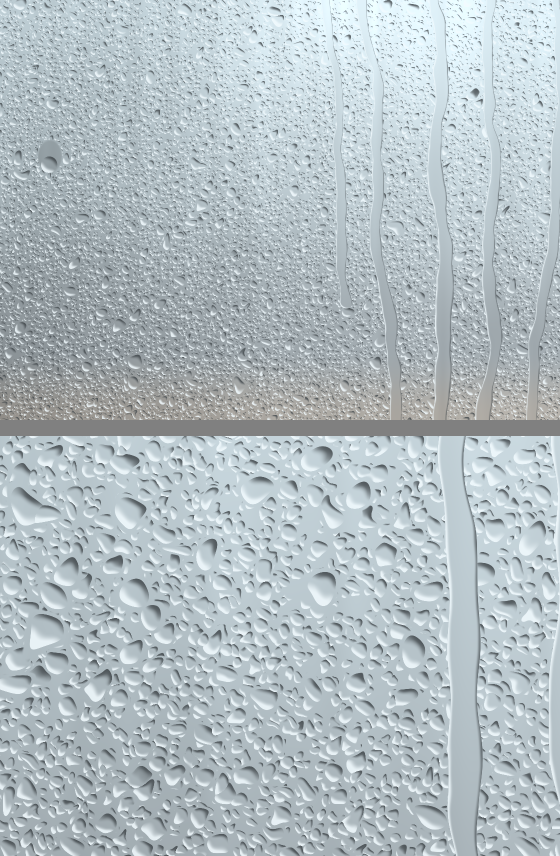
Top: the whole. Bottom: its middle third, enlarged.
Reproduce this texture procedurally as a Shadertoy shader.

```glsl
// Condensation on a cold window: fine mist beads, larger drops and water trails.
// Jittered cells of bent ellipses give a surface slope per layer; the slope is
// shaded with bright lower rims and dark upper rims over a soft sky gradient.

const vec3 SKY_TOP  = vec3(0.82, 0.89, 0.92);
const vec3 SKY_MID  = vec3(0.73, 0.785, 0.81);
const vec3 SKY_LOW  = vec3(0.62, 0.655, 0.675);
const vec3 GROUND   = vec3(0.67, 0.655, 0.63);
const vec3 GLINT    = vec3(0.95, 0.985, 1.0);
const vec3 SHADE    = vec3(0.25, 0.275, 0.29);
const vec2 LIGHT    = vec2(-0.55, -0.835);
const float GLINT_STRENGTH = 0.85;
const float SHADE_STRENGTH = 0.85;

const float MIST_CELL = 0.0098;
const float BEAD_CELL = 0.0185;
const float DROP_CELL = 0.041;

// Lone drop: centre and radius
const vec3 LONE_DROP = vec3(0.117, 0.608, 0.020);

// Trails: x at top, x at bottom, half width, height of the lower end
const int TRAIL_COUNT = 5;
const vec4 TRAILS[TRAIL_COUNT] = vec4[TRAIL_COUNT](
    vec4(0.785, 0.835, 0.011, 0.28),
    vec4(0.875, 0.935, 0.013, -1.0),
    vec4(1.030, 1.060, 0.017, -1.0),
    vec4(1.160, 1.165, 0.014, -1.0),
    vec4(1.335, 1.275, 0.013, -1.0));

vec3 hash3(vec2 p) {
    vec3 q = fract(p.xyx * vec3(0.1031, 0.1030, 0.0973));
    q += dot(q, q.yxz + 33.33);
    return fract((q.xxy + q.yzz) * q.zyx);
}

vec2 noise2(vec2 p) {
    vec2 i = floor(p), f = fract(p);
    f = f * f * (3.0 - 2.0 * f);
    return mix(mix(hash3(i).xy, hash3(i + vec2(1, 0)).xy, f.x),
               mix(hash3(i + vec2(0, 1)).xy, hash3(i + vec2(1, 1)).xy, f.x), f.y) - 0.5;
}

// How far drops have merged: strongest at the upper right
float merging(vec2 p) {
    return smoothstep(0.2, 1.0, p.y + 0.38 * (p.x - 0.6));
}

// Scattered drops: slope in xy, coverage in z, cleared surround in w
vec4 dropLayer(vec2 p, float cell, vec2 chance, vec2 radii, float pixel) {
    vec2 g = p / cell;
    g += 0.42 * noise2(g * 1.6 + 7.0);
    vec2 id = floor(g), slope = vec2(0.0);
    float nearest = 9.0, radius = 1.0;
    for (int j = -1; j <= 1; j++)
    for (int i = -1; i <= 1; i++) {
        vec2 c = id + vec2(i, j);
        vec3 a = hash3(c + 11.0), b = hash3(c + 173.0);
        if (b.x > mix(chance.x, chance.y, merging(c * cell))) continue;
        float r = mix(radii.x, radii.y, a.z * a.z);
        vec2 q = (g - c - 0.5 - 0.8 * (a.xy - 0.5)) / r;
        float turn = (b.y - 0.5) * 2.2, stretch = mix(0.8, 1.4, b.z);
        vec2 e = mat2(cos(turn), sin(turn), -sin(turn), cos(turn)) * q;
        e *= vec2(stretch * (1.0 + 0.22 * clamp(e.y, -1.0, 1.0)), 1.0 / stretch);
        float d = length(e);
        if (d < nearest) {
            nearest = d;
            radius = r * cell;
            slope = q * d / max(length(q), 0.001);
        }
    }
    float aa = min(pixel / radius, 0.5);
    float cover = 1.0 - smoothstep(1.0 - aa, 1.0 + aa, nearest);
    return vec4(slope * cover, cover, 1.0 - smoothstep(1.1, 1.4, nearest));
}

// Running water: a wandering capsule with steep sides
vec3 trail(vec2 p, vec4 t, float seed, float pixel) {
    float x = mix(t.y, t.x, p.y) + 0.036 * noise2(vec2(p.y * 5.0, seed)).x
            + 0.011 * noise2(vec2(p.y * 17.0, seed + 5.0)).x;
    float w = t.z * mix(1.15, 0.85, p.y) * (1.0 + 0.5 * noise2(vec2(p.y * 24.0, seed + 9.0)).x);
    w *= 1.0 + 0.5 * exp(-pow((p.y - t.w) / 0.025, 2.0));
    vec2 q = vec2(p.x - x, min(p.y - t.w, 0.0)) / w;
    float d = length(q);
    float cover = 1.0 - smoothstep(1.0 - pixel / w, 1.0 + pixel / w, d);
    vec2 slope = q * vec2(1.4, 1.0) * pow(min(d, 1.0), 3.0) + 0.22 * noise2(p * 60.0);
    return vec3(slope * cover, cover);
}

vec3 background(vec2 p) {
    vec3 c = mix(GROUND, SKY_LOW, smoothstep(0.0, 0.17, p.y));
    c = mix(c, SKY_MID, smoothstep(0.15, 0.6, p.y));
    c = mix(c, SKY_TOP, smoothstep(0.5, 1.0, p.y));
    c *= mix(0.88, 1.05, smoothstep(0.0, 1.1, p.x));
    vec2 glow = p - vec2(0.85, 1.05);
    c += 0.07 * exp(-dot(glow, glow) / 0.14);
    return c * (1.0 + 0.05 * noise2(p * vec2(55.0, 2.0)).x + 0.05 * noise2(p * 5.0).y);
}

vec3 glass(vec2 p, float pixel) {
    // Mist, beads and drops, each larger layer clearing the finer one
    vec2 slope = dropLayer(p, MIST_CELL, vec2(1.0, 0.72), vec2(0.36, 0.62), pixel).xy;
    vec4 bead = dropLayer(p + 3.7, BEAD_CELL, vec2(0.25, 0.68), vec2(0.24, 0.5), pixel);
    slope = slope * (1.0 - bead.w) + bead.xy;
    vec4 drop = dropLayer(p + 8.3, DROP_CELL, vec2(0.06, 0.5), vec2(0.15, 0.34), pixel);
    slope = slope * (1.0 - drop.w) + drop.xy;

    // Lone drop under its wiped patch
    vec2 q = (p - LONE_DROP.xy) / LONE_DROP.z;
    float patchMask = 1.0 - smoothstep(0.9, 1.1, length((q - vec2(0.1, 1.0)) / vec2(1.4, 1.9)));
    float lone = 1.0 - smoothstep(0.93, 1.05, length(q));
    slope = mix(slope * (1.0 - patchMask), q, lone);

    float wet = 0.0;
    for (int i = 0; i < TRAIL_COUNT; i++) {
        vec3 t = trail(p, TRAILS[i], float(i) * 13.0 + 2.0, pixel);
        slope = mix(slope, t.xy, t.z);
        wet = max(wet, t.z);
    }

    // Rim shading
    vec3 c = background(p) * (1.0 - 0.12 * patchMask) * (1.0 - 0.03 * wet);
    float facing = dot(slope, LIGHT) * min(length(slope) * 1.3, 1.0);
    c = mix(c, GLINT, GLINT_STRENGTH * smoothstep(0.06, 0.7, facing));
    return mix(c, SHADE, SHADE_STRENGTH * smoothstep(0.1, 0.95, -facing));
}

void mainImage(out vec4 fragColor, in vec2 fragCoord) {
    // Four samples per pixel
    vec3 sum = vec3(0.0);
    for (int k = 0; k < 4; k++) {
        vec2 offset = vec2(k % 2, k / 2) * 0.5 - 0.25;
        sum += glass((fragCoord + offset) / iResolution.y, 0.5 / iResolution.y);
    }
    fragColor = vec4(sum / 4.0, 1.0);
}
```
